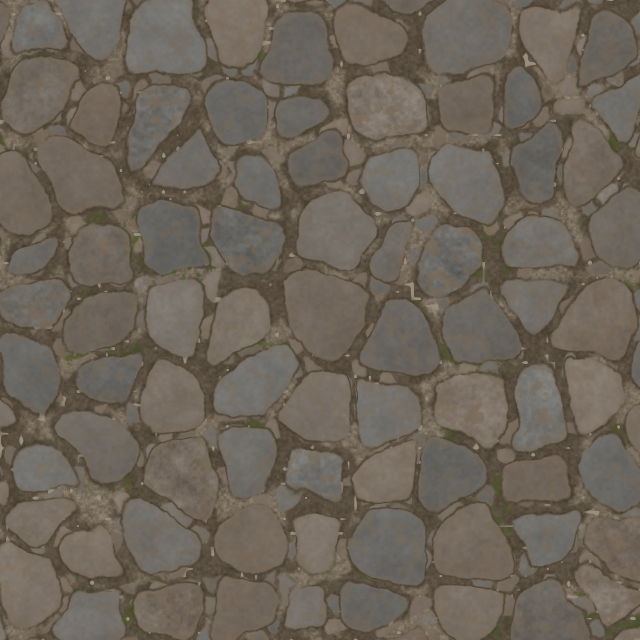
Reproduce this texture procedurally as a Shadertoy shader.

```glsl
// Irregular rounded cobblestones set in dark soil and pale sandy mortar.

const float STONES_ACROSS = 9.0;
const float JITTER = 0.80;          // scatter of the stone centres
const float CORNER_SHARPNESS = 13.0;
const float INSET_MIN = 0.035;      // half width of the joints
const float INSET_MAX = 0.115;
const float EDGE_SOFTNESS = 0.018;
const float PEBBLE_SCALE = 3.3;
const vec3 SLATE = vec3(0.420, 0.418, 0.405);
const vec3 BROWN_STONE = vec3(0.470, 0.425, 0.382);
const vec3 RUST = vec3(0.475, 0.410, 0.335);
const vec3 SOIL = vec3(0.345, 0.303, 0.245);
const vec3 SAND = vec3(0.475, 0.428, 0.368);
const vec3 MOSS = vec3(0.290, 0.330, 0.160);
const vec3 CHIP = vec3(0.600, 0.555, 0.490);

vec3 hash3(vec2 p) {
    vec3 q = fract(p.xyx * vec3(0.1031, 0.1030, 0.0973));
    q += dot(q, q.yxz + 33.33);
    return fract((q.xxy + q.yzz) * q.zyx);
}

float noise(vec2 p) {
    vec2 i = floor(p), f = fract(p);
    f = f * f * (3.0 - 2.0 * f);
    return mix(mix(hash3(i).x, hash3(i + vec2(1, 0)).x, f.x),
               mix(hash3(i + vec2(0, 1)).x, hash3(i + vec2(1, 1)).x, f.x), f.y);
}

float fbm(vec2 p) {
    float sum = 0.0, amplitude = 0.5;
    for (int i = 0; i < 5; i++) {
        sum += amplitude * noise(p);
        p = mat2(1.6, 1.2, -1.2, 1.6) * p + 17.3;
        amplitude *= 0.5;
    }
    return sum / 0.97;
}

vec2 centre(vec2 cell) {
    return cell + 0.5 + JITTER * (hash3(cell).xy - 0.5);
}

// Rounded distance to the cell border; also gives the cell and its centre offset.
float cellBorder(vec2 p, out vec2 id, out vec2 offset) {
    vec2 base = floor(p);
    float nearest = 1e3;
    for (int y = -1; y <= 1; y++)
    for (int x = -1; x <= 1; x++) {
        vec2 cell = base + vec2(x, y);
        vec2 r = centre(cell) - p;
        if (dot(r, r) < nearest) { nearest = dot(r, r); id = cell; offset = r; }
    }
    float sum = 0.0;
    for (int y = -2; y <= 2; y++)
    for (int x = -2; x <= 2; x++) {
        if (x == 0 && y == 0) continue;
        vec2 r = centre(id + vec2(x, y)) - p;
        float d = dot(0.5 * (r + offset), normalize(r - offset));
        sum += exp(-CORNER_SHARPNESS * d);
    }
    return -log(sum) / CORNER_SHARPNESS;
}

vec3 stoneColor(vec2 p, vec2 id, vec2 offset, float depth) {
    vec3 rnd = hash3(id + 71.0);
    vec2 q = p + rnd.xy * 40.0;
    float rough = smoothstep(0.55, 1.0, rnd.z);
    float mottle = fbm(q * 3.5) - 0.5;
    float grain = fbm(q * 17.0) - 0.5;
    vec3 color = mix(SLATE, BROWN_STONE, smoothstep(0.15, 0.85, rnd.x));
    color += (rnd.y - 0.5) * 0.075;
    color += mottle * mix(0.07, 0.17, rough) + grain * mix(0.05, 0.13, rough);
    // Rusty stains and a dusty rim
    float stain = smoothstep(0.54, 0.68, fbm(q * 8.0 + 9.0));
    color = mix(color, RUST, stain * mix(0.35, 0.65, rough));
    color = mix(color, RUST, 0.4 * smoothstep(0.07, 0.0, depth + 0.06 * mottle));
    // Gentle doming lit from the upper left
    return color + 0.022 * dot(offset, vec2(0.5, -0.8));
}

vec3 mortarColor(vec2 p, float border, float gap) {
    float patches = fbm(p * 2.2 + 5.0) - 1.3 * border;
    float sandy = smoothstep(0.46, 0.66, patches);
    float grit = fbm(p * 24.0) - 0.5;
    vec3 color = mix(SOIL, SAND, sandy) + grit * mix(0.12, 0.22, sandy);
    color += 0.08 * (fbm(p * 7.0 + 30.0) - 0.5);
    color = mix(color, MOSS, 0.7 * smoothstep(0.73, 0.82, noise(p * 1.7 + 60.0))
                               * smoothstep(0.5, 0.65, fbm(p * 9.0)));
    color = mix(color, CHIP, smoothstep(0.87, 0.95, noise(p * 10.0 + 90.0)));
    // Contact shadow around the stones
    return color * (1.0 - 0.13 * smoothstep(0.05, 0.0, gap));
}

void mainImage(out vec4 fragColor, in vec2 fragCoord) {
    vec2 p = fragCoord / iResolution.y * STONES_ACROSS + 3.0;
    float blur = max(EDGE_SOFTNESS, STONES_ACROSS / iResolution.y);

    // Wavy and chipped outlines
    vec2 wave = vec2(noise(p * 2.3), noise(p * 2.3 + 40.0)) - 0.5;
    vec2 chipping = vec2(fbm(p * 7.0), fbm(p * 7.0 + 20.0)) - 0.5;
    vec2 warped = p + 0.20 * wave + 0.08 * chipping;

    vec2 id, offset, pebbleId, pebbleOffset;
    float border = cellBorder(warped, id, offset);
    float depth = border - mix(INSET_MIN, INSET_MAX, hash3(id + 13.0).z);
    vec3 color = mortarColor(p, border, -depth);

    // Small pebbles wedged into the wider joints
    float pebble = cellBorder(warped * PEBBLE_SCALE, pebbleId, pebbleOffset);
    pebble = min((pebble - 0.10) / PEBBLE_SCALE, -depth - 0.025);
    float present = step(0.55, hash3(pebbleId + 29.0).y);
    vec3 pebbleTone = stoneColor(p, pebbleId, pebbleOffset, pebble);
    color = mix(color, pebbleTone, present * smoothstep(-blur, blur, pebble));

    color = mix(color, stoneColor(p, id, offset, depth), smoothstep(-blur, blur, depth));
    fragColor = vec4(color, 1.0);
}
```
